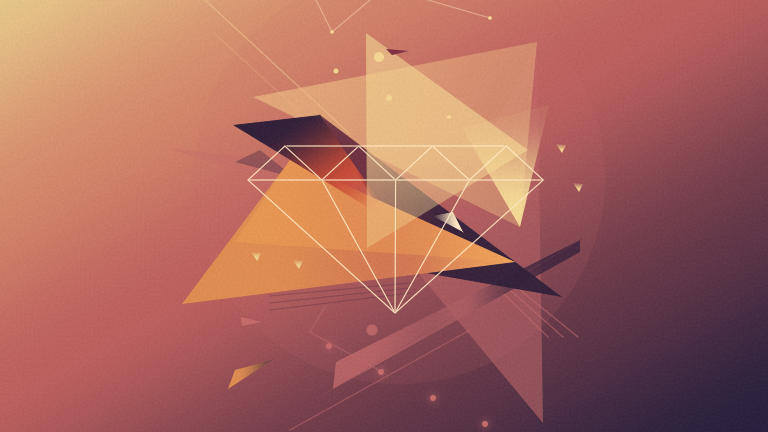
Write a WebGL 1 fragment shader that draws this background.

```glsl
precision highp float;
uniform vec2 u_resolution;

vec3 col;
vec2 p;
float px;

void paint(vec3 colour, float alpha) {
  col = mix(col, colour, clamp(alpha, 0.0, 1.0));
}

float edge(vec2 a, vec2 b) {
  vec2 d = normalize(b - a), q = p - a;
  return d.x * q.y - d.y * q.x;
}

// Coverage of a triangle with clockwise corners on screen
float tri(vec2 a, vec2 b, vec2 c) {
  float d = min(min(edge(a, b), edge(b, c)), edge(c, a));
  return smoothstep(-0.6 * px, 0.6 * px, d);
}

float line(vec2 a, vec2 b) {
  vec2 ab = b - a, q = p - a;
  float t = clamp(dot(q, ab) / dot(ab, ab), 0.0, 1.0);
  return 1.0 - smoothstep(-0.5 * px, 0.7 * px, length(q - ab * t) - 0.005);
}

float disc(vec2 centre, float radius) {
  return 1.0 - smoothstep(-0.7 * px, 0.7 * px, length(p - centre) - radius);
}

// Small shard pointing down, fading towards its top
float shard(vec2 tip) {
  return tri(tip, tip - vec2(0.06, 0.09), tip + vec2(0.04, -0.08))
    * smoothstep(-0.11, -0.02, p.y - tip.y);
}

vec2 gradient(vec2 cell) {
  float h = 6.2832 * fract(sin(dot(cell, vec2(127.1, 311.7))) * 43758.5);
  return vec2(cos(h), sin(h));
}

float gradientNoise(vec2 q) {
  vec2 i = floor(q), f = fract(q), u = f * f * (3.0 - 2.0 * f), e = vec2(1.0, 0.0);
  return mix(
    mix(dot(gradient(i), f), dot(gradient(i + e), f - e), u.x),
    mix(dot(gradient(i + e.yx), f - e.yx), dot(gradient(i + 1.0), f - 1.0), u.x), u.y);
}

vec3 backdrop(float t) {
  vec3 c = mix(vec3(0.90, 0.78, 0.54), vec3(0.83, 0.54, 0.42), smoothstep(-0.03, 0.25, t));
  c = mix(c, vec3(0.74, 0.38, 0.37), smoothstep(0.2, 0.46, t));
  c = mix(c, vec3(0.42, 0.23, 0.29), smoothstep(0.44, 0.75, t));
  return mix(c, vec3(0.16, 0.13, 0.24), smoothstep(0.68, 1.0, t));
}

void main() {
  // The canvas is 4.32 units tall, with y growing downwards
  px = 4.32 / u_resolution.y;
  p = (gl_FragCoord.xy - 0.5 * u_resolution) * vec2(px, -px) + vec2(3.84, 2.16);
  vec3 cream = vec3(0.95, 0.83, 0.57), navy = vec3(0.20, 0.13, 0.23);
  vec3 rose = vec3(0.77, 0.42, 0.42), pale = vec3(1.0, 0.91, 0.76);

  col = backdrop(p.x / 15.36 + p.y / 8.64);
  paint(rose, 0.12 * disc(vec2(3.99, 1.78), 2.06));

  // Faint streaks and thin lines
  paint(rose, 0.35 * tri(vec2(1.65, 1.48), vec2(3.0, 1.62), vec2(2.85, 1.83)));
  paint(navy, 0.35 * tri(vec2(2.35, 1.62), vec2(2.6, 1.5), vec2(2.95, 1.78)));
  for (int i = 0; i < 3; i++) {
    float k = float(i);
    paint(navy, 0.25 * line(vec2(2.7, 2.96 + 0.07 * k), vec2(4.1, 2.83 + 0.05 * k)));
    paint(rose, 0.6 * line(vec2(5.2 - 0.1 * k, 2.9), vec2(5.78 - 0.15 * k, 3.37)));
  }
  paint(cream, 0.5 * line(vec2(2.05, 0.0), vec2(3.5, 1.34)));
  paint(cream, 0.2 * line(vec2(2.15, 0.34), vec2(3.0, 1.12)));
  paint(rose, 0.5 * line(vec2(2.9, 4.3), vec2(4.7, 3.3)));

  // Rose wedge and slanted ribbon
  paint(rose, mix(0.32, 0.55, smoothstep(1.5, 4.2, p.y))
    * tri(vec2(5.37, 0.42), vec2(5.43, 4.23), vec2(4.2, 2.75)));
  vec2 ribbonEnd = vec2(5.8, 2.4), ribbonStart = vec2(3.33, 3.89);
  float ribbon = max(tri(vec2(3.36, 3.62), ribbonEnd, ribbonStart),
    tri(ribbonEnd, vec2(5.8, 2.52), ribbonStart));
  vec3 ribbonColour = mix(rose, navy, smoothstep(3.6, 5.5, p.x));
  paint(mix(ribbonColour, rose, 0.7 * exp(-8.0 * pow(abs(p.x - 4.6), 2.0))), 0.75 * ribbon);

  // Broad pale triangle
  paint(vec3(0.93, 0.75, 0.51), mix(0.62, 0.4, smoothstep(3.0, 5.4, p.x))
    * tri(vec2(2.53, 0.97), vec2(5.37, 0.42), vec2(5.2, 2.27)));

  // Dark triangle beneath the orange one
  paint(mix(vec3(0.42, 0.19, 0.26), navy, smoothstep(3.6, 4.6, p.x)),
    0.95 * tri(vec2(3.2, 1.15), vec2(5.62, 2.97), vec2(4.2, 2.72)));
  vec2 peak = vec2(2.9, 1.6), tip = vec2(5.15, 2.62);
  vec3 orange = mix(vec3(0.87, 0.55, 0.32), vec3(0.82, 0.47, 0.33), smoothstep(2.6, 4.0, p.x));
  orange = mix(orange, vec3(0.92, 0.62, 0.36), smoothstep(4.0, 5.1, p.x));
  paint(orange, tri(vec2(1.82, 3.04), peak, tip));
  paint(vec3(0.94, 0.63, 0.33), 0.45 * tri(vec2(2.35, 2.42), peak, tip));

  // Dark fold fading through red
  float fold = dot(p - vec2(2.7, 1.2), vec2(0.55, 0.83));
  paint(mix(navy, vec3(0.79, 0.30, 0.22), smoothstep(0.1, 0.95, fold)),
    smoothstep(1.4, 0.8, fold) * tri(vec2(2.33, 1.25), vec2(3.2, 1.15), vec2(3.95, 2.24)));

  // Upright pale triangle and its bright companion
  paint(cream, mix(0.62, 0.4, smoothstep(1.4, 2.3, p.y))
    * tri(vec2(3.66, 0.33), vec2(5.28, 1.5), vec2(3.67, 2.48)));
  paint(vec3(0.97, 0.88, 0.60), mix(0.08, 0.9, smoothstep(1.1, 2.1, p.y))
    * tri(vec2(4.62, 1.28), vec2(5.49, 1.05), vec2(5.2, 2.27)));

  // Shards
  for (int i = 0; i < 2; i++) {
    float k = float(i);
    paint(cream, shard(vec2(2.57 + 0.42 * k, 2.61 + 0.08 * k)));
    paint(cream, shard(vec2(5.62 + 0.17 * k, 1.53 + 0.39 * k)));
  }
  paint(pale, smoothstep(4.28, 4.6, p.x) * tri(vec2(4.33, 2.16), vec2(4.53, 2.12), vec2(4.63, 2.32)));
  paint(rose, tri(vec2(2.41, 3.17), vec2(2.61, 3.22), vec2(2.42, 3.26)));
  paint(mix(orange, navy, smoothstep(2.35, 2.9, p.x)), tri(vec2(2.28, 3.89), vec2(2.35, 3.7), vec2(2.72, 3.6)));
  paint(vec3(0.5, 0.19, 0.26), tri(vec2(3.86, 0.49), vec2(4.09, 0.51), vec2(3.92, 0.55)));

  // Linked dots
  vec2 knot = vec2(3.32, 0.32), bend = vec2(3.1, 3.32);
  paint(pale, 0.4 * (line(vec2(3.16, 0.0), knot) + line(knot, vec2(3.7, 0.0))
    + line(vec2(4.28, 0.0), vec2(4.9, 0.18))));
  paint(rose, 0.5 * (line(bend, vec2(3.82, 3.72)) + line(bend, vec2(3.25, 3.07))));
  paint(cream, disc(knot, 0.018) + disc(vec2(4.9, 0.18), 0.018)
    + disc(vec2(3.36, 0.71), 0.025) + disc(vec2(3.79, 0.57), 0.05)
    + disc(vec2(3.89, 0.98), 0.03) + disc(vec2(4.49, 1.17), 0.02));
  for (int i = 0; i < 4; i++) {
    vec2 c = vec2(3.29, 3.46) + float(i) * vec2(0.52, 0.26);
    paint(rose, 0.8 * disc(c, 0.03) + 0.25 * exp(-250.0 * dot(p - c, p - c)));
  }
  paint(rose, 0.8 * disc(vec2(3.72, 3.3), 0.055));

  // Gem outline
  float gem = max(line(vec2(2.87, 1.46), vec2(5.04, 1.46)), line(vec2(2.48, 1.8), vec2(5.43, 1.8)));
  for (int i = 0; i < 5; i++) {
    vec2 g = vec2(2.48 + 0.738 * float(i), 1.8);
    gem = max(gem, line(g, vec2(3.95, 3.13)));
    if (i < 4) gem = max(gem, line(g, g + vec2(0.37, -0.34)));
    if (i > 0) gem = max(gem, line(g, g - vec2(0.37, 0.34)));
  }
  paint(pale, 0.9 * gem);

  // Fine grain
  gl_FragColor = vec4(col + 0.025 * gradientNoise(p * 45.0), 1.0);
}
```
